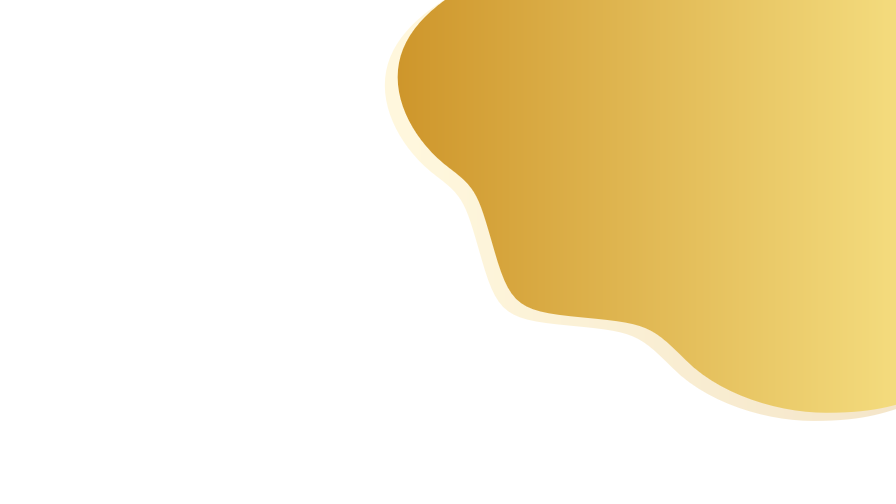
This background is drawn by a Shadertoy shader. Its source:

```glsl
// A wavy golden blob fills the upper right of a white page, with a pale cream copy
// of it peeking out below and to the left. The outline is a chain of cubic Beziers,
// turned into a signed distance; the fills are horizontal gradients.

// Lengths are fractions of the canvas height, origin at the lower left.
const vec3 PAGE        = vec3(1.0);
const vec3 GOLD_DARK   = vec3(0.808, 0.588, 0.169);
const vec3 GOLD_LIGHT  = vec3(0.955, 0.860, 0.492);
const vec3 CREAM_LEFT  = vec3(1.0, 0.970, 0.868);
const vec3 CREAM_RIGHT = vec3(0.958, 0.900, 0.790);
const vec2 RIM_SHIFT   = vec2(-0.0255, -0.0162);  // offset of the cream copy
const float FILL_START = 0.789;                   // gradient range in x
const float FILL_END   = 1.778;
const vec2 FAR_CORNER  = vec2(2.3, 1.4);          // closes the blob off canvas
const int STEPS = 14;                             // chords per Bezier span

// Each knot holds its position (xy) and its outgoing handle (zw).
const int KNOTS = 8;
const vec4 OUTLINE[KNOTS] = vec4[KNOTS](
    vec4(0.917, 1.023, -0.083, -0.051),
    vec4(0.789, 0.847,  0.000, -0.069),
    vec4(0.891, 0.667,  0.056, -0.042),
    vec4(0.981, 0.502,  0.032, -0.111),
    vec4(1.157, 0.370,  0.127, -0.012),
    vec4(1.361, 0.285,  0.069, -0.069),
    vec4(1.639, 0.181,  0.093,  0.000),
    vec4(1.829, 0.213,  0.056,  0.019));

// Point on the smooth span between two knots.
vec2 spanPoint(vec4 from, vec4 to, float t) {
    float s = 1.0 - t;
    return s * s * s * from.xy
         + 3.0 * s * s * t * (from.xy + from.zw)
         + 3.0 * s * t * t * (to.xy - to.zw)
         + t * t * t * to.xy;
}

// Adds one edge: keeps the least squared distance and flips the side on a crossing.
void addEdge(vec2 p, vec2 a, vec2 b, inout float nearest, inout float side) {
    vec2 edge = b - a;
    vec2 rel = p - a;
    vec2 gap = rel - edge * clamp(dot(rel, edge) / dot(edge, edge), 0.0, 1.0);
    nearest = min(nearest, dot(gap, gap));
    bool straddles = (a.y > p.y) != (b.y > p.y);
    if (straddles && rel.x < edge.x * rel.y / edge.y) side = -side;
}

// Signed distance to the blob, negative inside.
float blobDistance(vec2 p) {
    float nearest = 1e6;
    float side = 1.0;
    vec2 last = OUTLINE[0].xy;
    for (int k = 0; k < KNOTS - 1; k++) {
        for (int i = 1; i <= STEPS; i++) {
            vec2 next = spanPoint(OUTLINE[k], OUTLINE[k + 1], float(i) / float(STEPS));
            addEdge(p, last, next, nearest, side);
            last = next;
        }
    }
    addEdge(p, last, FAR_CORNER, nearest, side);
    addEdge(p, FAR_CORNER, OUTLINE[0].xy, nearest, side);
    return side * sqrt(nearest);
}

// Antialiased coverage of the blob.
float blobMask(vec2 p, float pixel) {
    return clamp(0.5 - blobDistance(p) / pixel, 0.0, 1.0);
}

void mainImage(out vec4 fragColor, in vec2 fragCoord) {
    float pixel = 1.0 / iResolution.y;
    vec2 p = fragCoord * pixel;
    float across = clamp((p.x - FILL_START) / (FILL_END - FILL_START), 0.0, 1.0);

    // Cream rim below, gold blob on top.
    vec3 cream = mix(CREAM_LEFT, CREAM_RIGHT, across);
    vec3 gold = mix(GOLD_DARK, GOLD_LIGHT, across);
    vec3 color = mix(PAGE, cream, blobMask(p - RIM_SHIFT, pixel));
    color = mix(color, gold, blobMask(p, pixel));

    fragColor = vec4(color, 1.0);
}
```
